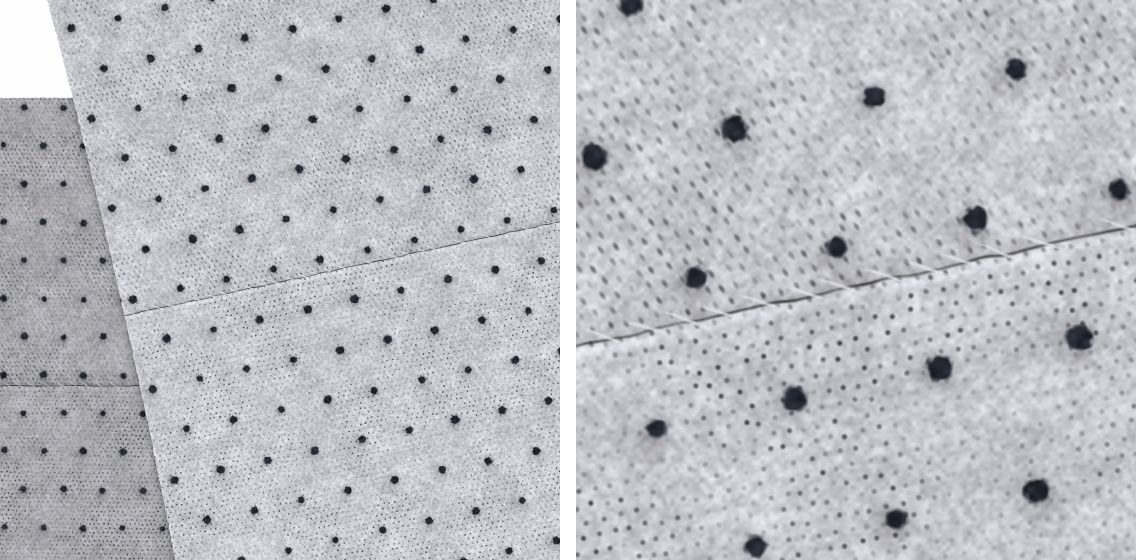
Left: the whole. Right: its middle third, enlarged.
Give the GLSL for this texture, as a three.js fragment shader.

```glsl
// Two overlapping grey nonwoven pads with staggered punched holes, pin dots and torn seams.
#define FRONT_HOLE 0.0072
#define BACK_HOLE 0.0060
#define HOLE_JITTER 0.0024
#define PIN_DIVISIONS 9.0
#define PIN_RADIUS 0.0014
#define SEAM_WIDTH 0.0008
#define STITCH_STEP 0.024
#define SOFT 0.0011
#define FRONT_COLOR vec3(0.782, 0.782, 0.810)
#define BACK_COLOR vec3(0.668, 0.668, 0.688)
#define HOLE_COLOR vec3(0.130, 0.145, 0.180)
#define BACKDROP vec3(0.995)

varying vec2 vUv;

float hash(vec2 p) {
  vec3 q = fract(p.xyx * 0.1031);
  q += dot(q, q.yzx + 33.33);
  return fract((q.x + q.y) * q.z);
}

float noise(vec2 p) {
  vec2 i = floor(p), f = fract(p);
  f = f * f * (3.0 - 2.0 * f);
  return mix(mix(hash(i), hash(i + vec2(1.0, 0.0)), f.x),
             mix(hash(i + vec2(0.0, 1.0)), hash(i + 1.0), f.x), f.y);
}

float fbm(vec2 p) {
  float sum = 0.0, amp = 0.5;
  for (int i = 0; i < 5; i++) {
    sum += amp * noise(p);
    p = mat2(1.6, 1.2, -1.2, 1.6) * p + 7.3;
    amp *= 0.55;
  }
  return sum / 1.06;
}

float disc(float d, float r) {
  return 1.0 - smoothstep(r - SOFT, r + SOFT, d);
}

// Coordinates of p in the lattice spanned by a and b
vec2 toLattice(vec2 p, vec2 a, vec2 b) {
  return vec2(p.x * b.y - p.y * b.x, a.x * p.y - a.y * p.x) / (a.x * b.y - a.y * b.x);
}

// Matted fibres: slanted clouds, crossing strands and fine grain
float fibreShade(vec2 p) {
  float cloud = fbm(vec2(p.x + 0.5 * p.y, 1.5 * p.y - 0.7 * p.x) * 20.0) - 0.5;
  float strands = noise(vec2(p.x + p.y, (p.y - p.x) * 3.5) * 85.0)
                + noise(vec2((p.x + p.y) * 3.0, p.y - p.x) * 75.0 + 31.0) - 1.0;
  float grain = noise(p * 390.0) + noise(p * 230.0 + 17.0) - 1.0;
  return 1.0 + 0.19 * cloud + 0.07 * strands + 0.12 * grain;
}

// One pad: seam holds the distance along and across its tear line
vec3 pad(vec2 p, vec2 origin, vec2 a, vec2 b, float radius, vec2 seam, vec3 color) {
  vec2 cell = toLattice(p - origin, a, b);
  float shade = fibreShade(p + origin);

  // Pin dots, worn away in patches and fainter above the seam
  vec2 pinCell = cell * PIN_DIVISIONS;
  vec2 pinId = floor(pinCell + 0.5);
  vec2 pin = pinCell - pinId;
  pin += 0.3 * (vec2(hash(pinId + 25.0), hash(pinId + 66.0)) - 0.5);
  pin = (a * pin.x + b * pin.y) / PIN_DIVISIONS;
  float above = smoothstep(-0.02, 0.02, seam.y);
  pin.x += above * 0.45 * pin.y;
  pin.y *= 1.0 - 0.3 * above;
  float wear = smoothstep(0.3, 0.65, fbm(p * 14.0 + 5.0));
  float strength = mix(0.3, 1.0, wear) * mix(0.2, 1.0, hash(pinId + 91.0));
  shade *= 1.0 - mix(0.66, 0.46, above) * strength * disc(length(pin), PIN_RADIUS);

  // Torn seam: shaded lip, pale fold, dark line and slanted fibre bridges
  float across = seam.y + 0.0018 * (noise(vec2(seam.x * 70.0, 3.0)) - 0.5);
  shade *= 1.0 - 0.14 * step(0.0, across) * exp(-max(across, 0.0) / 0.006);
  shade += 0.07 * exp(-pow(abs(across + 0.0045) / 0.003, 2.0));
  float tear = disc(abs(across), SEAM_WIDTH);
  shade *= 1.0 - tear * mix(0.30, 0.72, noise(vec2(seam.x * 60.0, 8.0)));
  float slant = (seam.x + 1.6 * across) / STITCH_STEP;
  float pick = hash(vec2(floor(slant), 12.0));
  float bridge = disc(abs(fract(slant) - 0.3 - 0.4 * pick) * STITCH_STEP * 0.55, 0.0009);
  bridge *= 1.0 - smoothstep(0.004, 0.009, abs(across - 0.002));
  shade = mix(shade, 1.15, bridge * step(0.25, pick) * 0.8);

  // Punched holes with a pressed rim and fuzzy outline
  vec2 id = floor(cell + 0.5);
  vec2 local = cell - id;
  local = a * local.x + b * local.y;
  local -= HOLE_JITTER * (vec2(hash(id + 40.0), hash(id + 73.0)) - 0.5);
  float d = length(local);
  float size = radius * mix(0.82, 1.10, hash(id + 57.0));
  shade += 0.08 * dot(local, vec2(0.6, 0.8)) / radius * exp(-d * d / (radius * radius * 3.5));
  shade *= 1.0 - 0.18 * exp(-pow(d / (size * 1.5), 2.0));
  float ragged = d + size * 0.36 * (noise(p * 330.0) - 0.5);
  vec3 inside = HOLE_COLOR * (0.7 + 0.7 * noise(p * 240.0));
  float hole = 1.0 - smoothstep(size - 2.0 * SOFT, size + 1.5 * SOFT, ragged);
  return mix(color * shade, inside, hole);
}

void main() {
  vec2 p = vUv;
  float down = 1.0 - p.y;
  float edge = p.x - (0.0846 + 0.2652 * down - 0.0373 * down * down);
  edge += 0.002 * (noise(p * 110.0) - 0.5);

  // Rear pad with a level seam, under the shadow of the front pad
  vec3 back = pad(p, vec2(0.078, 0.467), vec2(0.0708, -0.0008), vec2(0.0354, 0.0678),
                  BACK_HOLE, vec2(p.x, p.y - 0.311), BACK_COLOR);
  back *= 1.0 - 0.24 * exp(-max(-edge, 0.0) / 0.006);
  float backTop = 0.8255 - p.y + 0.002 * (noise(p * 130.0) - 0.5);
  vec3 color = mix(BACKDROP, back, smoothstep(-SOFT, SOFT, backTop));

  // Front pad with a tilted seam and a pale cut edge
  vec2 seam = vec2(p.x + 0.2158 * p.y, p.y - 0.3884 - 0.2158 * p.x) / 1.023;
  vec3 front = pad(p, vec2(0.6555, 0.5545), vec2(0.0837, 0.0176), vec2(0.0234, 0.0895),
                   FRONT_HOLE, seam, FRONT_COLOR * (1.02 - 0.03 * p.y));
  front *= 1.0 + 0.05 * exp(-max(edge, 0.0) / 0.004);
  color = mix(color, front, smoothstep(-SOFT, SOFT, edge));

  gl_FragColor = vec4(color, 1.0);
}
```
